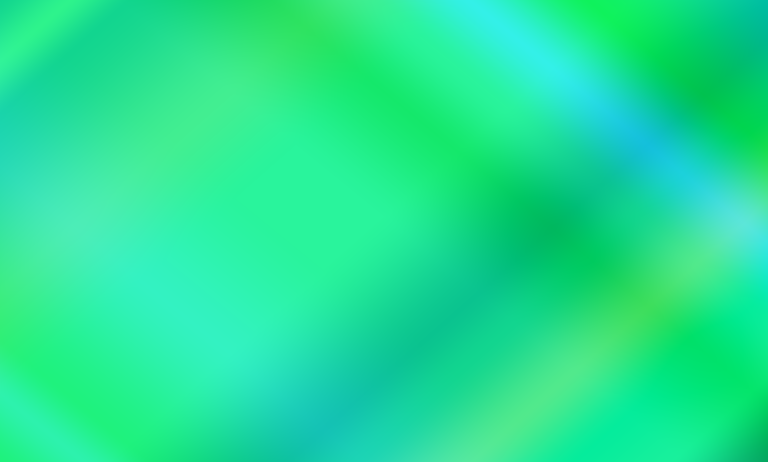
Write a Shadertoy shader that draws this background.

```glsl
// Soft green backdrop made of two crossing sets of diagonal light bands.
// Each set is a one-dimensional colour ramp along its own slanted axis:
// one gives the base colour, the other adds light and shade on top.

// Eased step from 0 to 1: part linear, so ridges keep a faint crease.
float ease(float start, float end, float x) {
    float t = clamp((x - start) / (end - start), 0.0, 1.0);
    return mix(t, t * t * (3.0 - 2.0 * t), 0.6);
}

// Moves a ramp on to its next colour between two positions.
vec3 stop(vec3 ramp, float start, float end, float x, vec3 colour) {
    return mix(ramp, colour, ease(start, end, x));
}

// Base colours, running from the lower left to the upper right.
vec3 baseBands(float v) {
    const vec3 leaf = vec3(0.12, 0.95, 0.49);
    const vec3 mint = vec3(0.16, 0.955, 0.61);
    const vec3 aqua = vec3(0.20, 0.95, 0.76);
    const vec3 emerald = vec3(0.08, 0.91, 0.42);
    const vec3 cyan = vec3(0.20, 0.94, 0.91);
    const vec3 vivid = vec3(0.06, 0.95, 0.36);
    const vec3 teal = vec3(0.10, 0.90, 0.68);

    vec3 c = leaf;
    c = stop(c, -0.77, -0.66, v, mix(leaf, aqua, 0.7));
    c = stop(c, -0.66, -0.57, v, leaf);
    c = stop(c, -0.57, -0.28, v, aqua);
    c = stop(c, -0.28, 0.00, v, mint);
    c = stop(c, 0.16, 0.37, v, emerald);
    c = stop(c, 0.37, 0.51, v, mint);
    c = stop(c, 0.51, 0.64, v, cyan);
    c = stop(c, 0.64, 0.80, v, vivid);
    c = stop(c, 0.80, 1.05, v, teal);
    return c;
}

// Light and shade offsets, running from the upper left to the lower right.
vec3 crossLight(float u) {
    const vec3 neutral = vec3(0.0);
    const vec3 gleam = vec3(0.02, 0.0, -0.06);
    const vec3 shade = vec3(-0.09, -0.12, -0.05);
    const vec3 warm = vec3(0.10, -0.02, -0.04);
    const vec3 fold = vec3(-0.12, -0.19, -0.05);
    const vec3 gold = vec3(0.16, -0.04, -0.06);
    const vec3 cool = vec3(-0.14, -0.03, 0.0);
    const vec3 corner = vec3(-0.10, -0.28, -0.13);

    vec3 c = shade;
    c = stop(c, 0.00, 0.10, u, gleam);
    c = stop(c, 0.10, 0.185, u, shade);
    c = stop(c, 0.185, 0.48, u, warm);
    c = stop(c, 0.48, 0.66, u, neutral);
    c = stop(c, 0.90, 1.16, u, fold);
    c = stop(c, 1.16, 1.26, u, shade);
    c = stop(c, 1.26, 1.425, u, gold);
    c = stop(c, 1.425, 1.57, u, cool);
    c = stop(c, 1.57, 1.71, u, 0.45 * cool);
    c = stop(c, 1.71, 1.85, u, corner);
    return c;
}

void mainImage(out vec4 fragColor, in vec2 fragCoord) {
    // Heights of the canvas, measured from the upper left corner.
    vec2 p = fragCoord / iResolution.y - vec2(0.0, 1.0);

    // Axes across the falling and the rising bands.
    float acrossFalling = dot(p, vec2(0.63, 0.775));
    float acrossRising = dot(p, vec2(0.66, -0.75));

    vec3 colour = baseBands(acrossFalling) + crossLight(acrossRising);
    fragColor = vec4(clamp(colour, 0.0, 1.0), 1.0);
}
```
